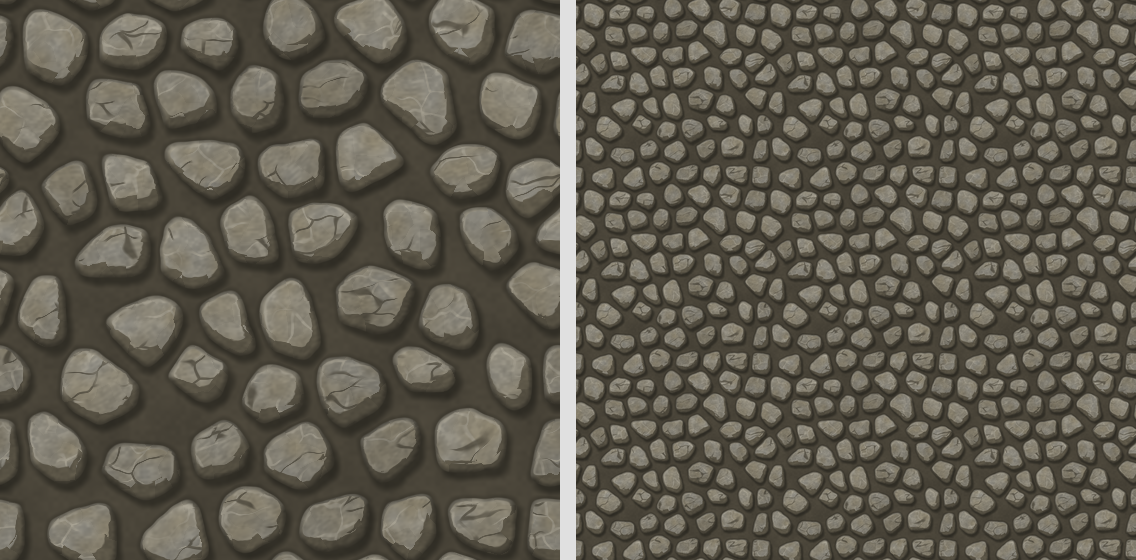
Left, the tile; right, the same tile 3 across and 3 down.
A three.js fragment shader for this texture:

```glsl
varying vec2 vUv;

#define TILES vec2(7.0, 8.0)
#define JITTER 0.28
#define GAP 0.0095
#define ROUNDNESS 110.0
#define SHADOW_OFFSET vec2(-0.007, 0.012)
#define LIGHT_DIR vec2(-0.4, 0.917)
#define GROUND vec3(0.285, 0.265, 0.22)
#define SHADOW vec3(0.175, 0.165, 0.135)
#define SIDE vec3(0.315, 0.295, 0.245)
#define FACE vec3(0.515, 0.495, 0.44)
#define LIT vec3(0.61, 0.59, 0.535)

struct Stone {
  float edge;    // distance inside the outline
  vec2 normal;   // outward direction
  vec2 local;    // position from the centre
  vec2 id;
};

float hash(vec2 p) {
  return fract(sin(dot(p, vec2(127.1, 311.7))) * 43758.5453);
}

vec2 hash2(vec2 p) {
  return vec2(hash(p), hash(p + 57.3));
}

// Value noise that wraps after a whole number of cells
float noise(vec2 p, float period) {
  vec2 i = floor(p), f = fract(p);
  f = f * f * (3.0 - 2.0 * f);
  vec2 a = mod(i, period), b = mod(i + 1.0, period);
  return mix(mix(hash(a), hash(vec2(b.x, a.y)), f.x),
             mix(hash(vec2(a.x, b.y)), hash(b), f.x), f.y);
}

vec2 wrapCell(vec2 cell) {
  return floor(mod(cell + 0.5, TILES));
}

// Stone centre, in staggered rows
vec2 stoneCentre(vec2 cell) {
  vec2 id = wrapCell(cell);
  vec2 stagger = vec2(0.5 * mod(id.y, 2.0) - 0.25, 0.0);
  return (cell + 0.5 + stagger + JITTER * (2.0 * hash2(id) - 1.0)) / TILES;
}

// Rounded cell: soft minimum of the distances to its sides
Stone stoneAt(vec2 p) {
  vec2 cell = floor(p * TILES), home = cell;
  float nearest = 9.0;
  for (int y = -1; y <= 1; y++) for (int x = -1; x <= 1; x++) {
    vec2 c = cell + vec2(x, y);
    float d = distance(p, stoneCentre(c));
    if (d < nearest) { nearest = d; home = c; }
  }
  vec2 mid = stoneCentre(home), local = p - mid, id = wrapCell(home);
  float sum = 0.0;
  vec2 pull = vec2(0.0);
  for (int y = -2; y <= 2; y++) for (int x = -2; x <= 2; x++) {
    if (x == 0 && y == 0) continue;
    vec2 to = stoneCentre(home + vec2(x, y)) - mid;
    vec2 dir = normalize(to);
    float w = exp(-ROUNDNESS * (0.5 * length(to) - dot(local, dir)));
    sum += w;
    pull += w * dir;
  }
  // Random cuts vary the outline
  for (int k = 1; k <= 2; k++) {
    vec2 r = hash2(id + 11.0 * float(k));
    vec2 dir = vec2(cos(6.2832 * r.x), sin(6.2832 * r.x));
    float w = exp(-ROUNDNESS * (0.05 + 0.025 * r.y - dot(local, dir)));
    sum += w;
    pull += w * dir;
  }
  float inset = GAP * mix(0.7, 1.3, hash(id + 5.0));
  return Stone(-log(sum) / ROUNDNESS - inset, pull / sum, local, id);
}

// Angular chips: x is the distance to a crease, y a value per chip
vec2 chips(vec2 p) {
  vec2 cell = floor(p);
  float f1 = 9.0, f2 = 9.0, value = 0.0;
  for (int y = -1; y <= 1; y++) for (int x = -1; x <= 1; x++) {
    vec2 c = cell + vec2(x, y);
    float d = distance(p, c + hash2(c));
    if (d < f1) { f2 = f1; f1 = d; value = hash(c + 3.0); }
    else f2 = min(f2, d);
  }
  return vec2(f2 - f1, value);
}

void main() {
  // Wobbly outlines
  vec2 p = vUv;
  p += 0.009 * (vec2(noise(vUv * 14.0, 14.0), noise(vUv * 14.0 + 5.0, 14.0)) - 0.5);
  p += 0.004 * (vec2(noise(vUv * 45.0, 45.0), noise(vUv * 45.0 + 9.0, 45.0)) - 0.5);
  Stone s = stoneAt(p);

  // Surface coordinates, tilted differently on each stone
  float tilt = 0.35 + 0.7 * (hash(s.id + 8.0) - 0.5);
  float co = cos(tilt), si = sin(tilt);
  vec2 q = mat2(co, -si, si, co) * s.local + 2.0 * hash2(s.id + 2.0) + 0.5;
  float blotch = noise(q * 28.0, 512.0);
  float grain = 0.5 * noise(q * 75.0, 512.0) + 0.5 * noise(q * vec2(150.0, 210.0), 1024.0);
  vec2 bend = 0.3 * vec2(blotch, noise(q * 50.0, 512.0));

  // Ground with thrown and contact shadow
  float dirt = noise(vUv * 20.0, 20.0) + 0.6 * noise(vUv * 110.0, 110.0) - 0.8;
  float thrown = smoothstep(-0.009, 0.006, stoneAt(p + SHADOW_OFFSET).edge);
  float contact = smoothstep(-0.009, 0.0, s.edge);
  vec3 ground = mix(GROUND, SHADOW, max(0.85 * thrown, 0.4 * contact)) * (1.0 + 0.12 * dirt);

  // Chipped bevel, wide and dark away from the light
  float facing = dot(s.normal, LIGHT_DIR);
  vec2 chip = chips(q * 27.0 + bend);
  float width = mix(0.005, 0.019, 1.0 - smoothstep(-0.8, 0.4, facing));
  width = width * mix(0.6, 1.35, chip.y) + 0.005 * (grain - 0.5);
  vec3 bevel = mix(SIDE, mix(FACE, LIT, 0.25), smoothstep(-0.35, 0.75, facing));
  bevel *= mix(0.72, 1.0, smoothstep(0.0, 0.009, s.edge)) * (0.92 + 0.2 * chip.y);

  // Flat top with tint patches, pale veins and dark cracks
  float upper = smoothstep(-0.05, 0.05, s.local.y);
  vec3 top = FACE * mix(vec3(1.02, 1.0, 0.95), vec3(0.98, 1.0, 1.05), blotch);
  top *= 0.97 + 0.06 * upper + 0.06 * (chip.y - 0.5);
  float vein = 1.0 - smoothstep(0.02, 0.09, chips(q * vec2(13.0, 19.0) + bend + 7.0).x);
  vein *= smoothstep(0.4, 0.65, noise(q * 24.0 + 4.0, 512.0) + 0.2 * upper - 0.1);
  float crack = 1.0 - smoothstep(0.02, 0.08, chips(q * vec2(9.0, 23.0) + bend + 19.0).x);
  crack *= smoothstep(0.52, 0.68, noise(q * 21.0 + 13.0, 512.0) - 0.1 * upper + 0.05);
  float scuff = smoothstep(0.5, 0.75, grain) * smoothstep(0.5, 0.8, blotch) * upper;
  top = mix(top, LIT, 0.75 * vein + 0.2 * scuff);
  top = mix(top, SIDE * 0.9, 0.75 * crack);

  // Worn bright rim where the top meets the bevel
  float rim = 1.0 - smoothstep(0.0, 0.004, abs(s.edge - width - 0.002));
  rim *= smoothstep(0.35, 0.65, noise(q * 35.0 + 21.0, 512.0)) * smoothstep(-0.6, 0.5, facing);
  top = mix(top, LIT, 0.7 * rim);

  vec3 rock = mix(bevel, top, smoothstep(-0.0013, 0.0013, s.edge - width));
  rock *= 0.95 + 0.1 * hash(s.id + 31.0) + 0.22 * (grain - 0.5) + 0.08 * (blotch - 0.5);
  gl_FragColor = vec4(mix(ground, rock, smoothstep(-0.0015, 0.0015, s.edge)), 1.0);
}
```
